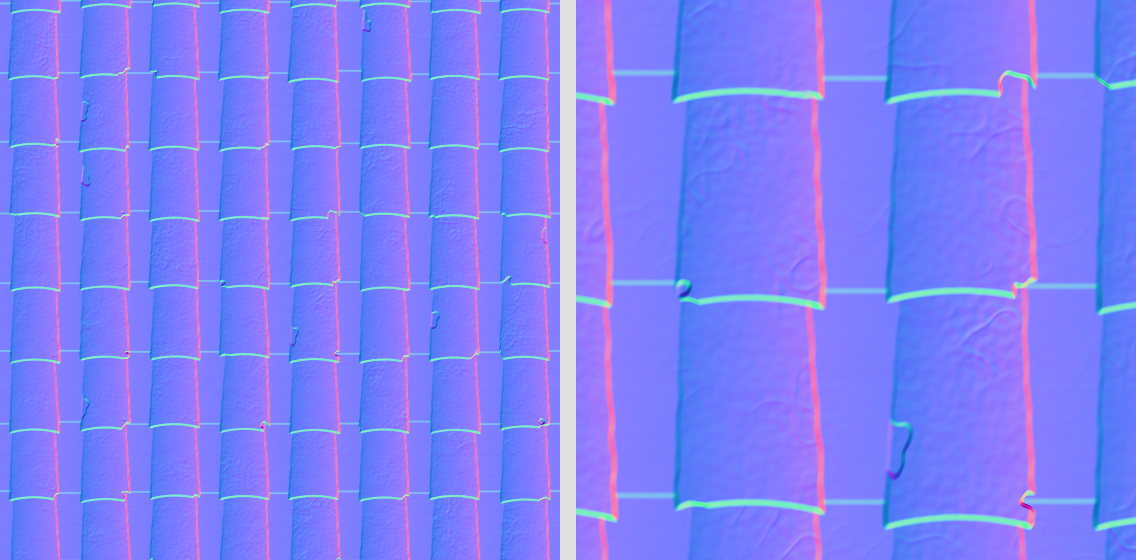
Left: the whole. Right: its middle third, enlarged.
This texture map is drawn by a WebGL 1 fragment shader. Its source:

```glsl
precision highp float;

uniform vec2 u_resolution;

#define REPEATS 8.0       // tiles across and down
#define HALF_BOTTOM 0.365 // cover half width at its lower lip, in cells
#define HALF_TOP 0.315    // cover half width at its upper end
#define COVER_RAMP 0.042  // rise of a cover tile towards its lip
#define PAN_RAMP 0.014    // rise of a pan tile towards its lip
#define PAN_DEPTH 0.1     // depth of the pans below the cover crest
#define EDGE 0.032        // width of the edge bevels
#define ARCH 0.05         // drop of the lip from crest to corners
#define JITTER 0.1        // spread of the lip heights
#define CHIP 0.13         // largest broken corner
#define BITE_SHARE 0.2    // share of tiles with a flaked side
#define GRAIN 0.0021      // height of the clay grain

vec2 hash2(vec2 p) {
  vec3 a = fract(vec3(p.xyx) * vec3(0.1031, 0.1030, 0.0973));
  a += dot(a, a.yzx + 33.33);
  return fract((a.xx + a.yz) * a.zy);
}

float corner(vec2 cell, vec2 offset, vec2 f, vec2 period) {
  float angle = 6.28318 * hash2(mod(cell + offset, period) + 7.0).x;
  return dot(vec2(cos(angle), sin(angle)), f - offset);
}

// Gradient noise over cell space, wrapping at the canvas border
float noise(vec2 q, vec2 freq) {
  vec2 p = q * freq, period = REPEATS * freq;
  vec2 i = floor(p), f = p - i;
  vec2 s = f * f * f * (f * (f * 6.0 - 15.0) + 10.0);
  float low = mix(corner(i, vec2(0.0), f, period),
                  corner(i, vec2(1.0, 0.0), f, period), s.x);
  float high = mix(corner(i, vec2(0.0, 1.0), f, period),
                   corner(i, vec2(1.0), f, period), s.x);
  return mix(low, high, s.y);
}

// Grain, streaks, soft dents and sparse hairline veins
float clay(vec2 q) {
  float grain = noise(q, vec2(20.0)) + 0.5 * noise(q, vec2(24.0, 5.0));
  float dents = noise(q, vec2(5.0));
  float vein = 1.0 - smoothstep(0.0, 0.1, abs(dents + 0.12));
  float patches = smoothstep(0.0, 0.3, noise(q, vec2(2.0)));
  return GRAIN * (grain * (0.75 + 0.7 * patches) + 1.6 * dents - vein * patches);
}

float panHeight(vec2 q) {
  float column = floor(q.x + 0.5);
  float across = q.x - column;
  float lift = 0.05 * (hash2(mod(vec2(column, floor(q.y + 0.5)), REPEATS) + 91.0).x - 0.5);
  float y = q.y + 0.02 + lift;
  float above = fract(y + 0.5) - 0.5;
  float along = above + 1.0 - smoothstep(-EDGE, 0.0, above);
  return -PAN_DEPTH - PAN_RAMP * along + 0.2 * across * across;
}

// Lays one cover tile over the height below it
float layCover(float below, vec2 q, vec2 cell, float wobble, float grain) {
  vec2 id = mod(cell, REPEATS);
  vec2 place = hash2(id + 13.0), wear = hash2(id + 37.0);
  vec2 flake = hash2(id + 59.0), lean = hash2(id + 83.0);

  // Tapered outline
  float v = q.y - cell.y + 0.08 - JITTER * (place.y - 0.5);
  float halfWidth = mix(HALF_BOTTOM, HALF_TOP, clamp(v, 0.0, 1.2));
  float x = q.x - cell.x - 0.495 - 0.03 * (place.x - 0.5)
          - 0.04 * (lean.x - 0.5) * (v - 0.5);
  float u = x / halfWidth;

  // Arched lip with a broken corner
  float chipSide = wear.x < 0.65 ? 1.0 : -1.0;
  float chipStart = mix(0.5, 0.85, lean.y);
  float chip = smoothstep(chipStart, chipStart + 0.22, chipSide * u + 0.35 * wobble);
  float chipSize = CHIP * smoothstep(0.3, 1.0, wear.y);
  float lip = v + ARCH * u * u - chipSize * chip * (1.0 + 0.8 * wobble);

  float mask = smoothstep(-EDGE, 0.0, lip)
             * smoothstep(0.0, EDGE, halfWidth - abs(x) + 0.012 * wobble)
             * (1.0 - smoothstep(1.22, 1.28, v));

  // Barrel profile, steeper towards the right
  float u2 = u * u;
  float height = halfWidth * (0.05 * u - 0.135 * u2 - 0.04 * u2 * u2)
               - COVER_RAMP * v + grain * (0.7 + 0.7 * lean.y);

  // Shallow flake lost from one side
  float biteSide = flake.y < 0.5 ? 1.0 : -1.0;
  vec2 fromBite = vec2(x - biteSide * halfWidth, v - mix(0.25, 0.8, wear.x));
  float biteEdge = length(fromBite * vec2(1.0, 0.85)) - 0.11 + 0.09 * wobble;
  float bite = 1.0 - smoothstep(-0.012, 0.012, biteEdge);
  height -= 0.022 * bite * step(flake.x, BITE_SHARE);

  return mix(below, height, mask);
}

float roofHeight(vec2 q) {
  float grain = clay(q), wobble = noise(q, vec2(9.0));
  float column = floor(q.x), row = floor(q.y + 0.5);
  float h = panHeight(q) + 0.3 * grain;
  for (int i = 0; i < 2; i++) {
    h = layCover(h, q, vec2(column, row - 1.0 + float(i)), wobble, grain);
  }
  return h;
}

void main() {
  vec2 q = REPEATS * gl_FragCoord.xy / u_resolution;
  vec2 e = vec2(0.008, 0.0);
  vec2 slope = vec2(roofHeight(q + e.xy) - roofHeight(q - e.xy),
                    roofHeight(q + e.yx) - roofHeight(q - e.yx)) / (2.0 * e.x);
  // Normal with green pointing down the roof
  vec3 normal = normalize(vec3(-slope.x, slope.y, 1.0));
  gl_FragColor = vec4(normal * 0.5 + 0.5, 1.0);
}
```
